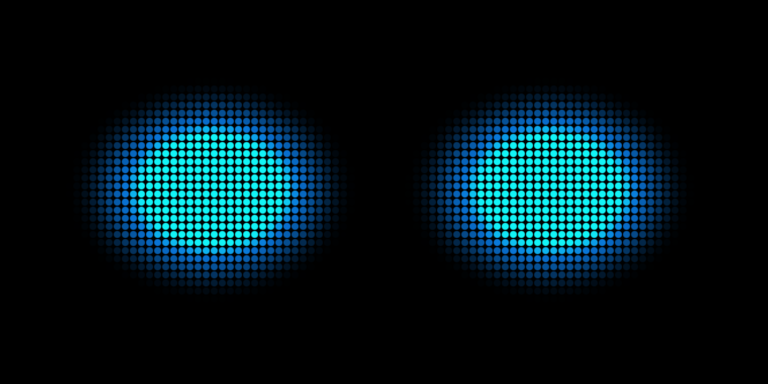
Reproduce this background procedurally as a Shadertoy shader.

```glsl
// Two oval cyan-blue glows shown on a grid of round lamps over black.

// Distance from the centre of an oval glow: 0 in the middle, 1 where it fades out.
float ovalDistance(vec2 p, vec2 centre) {
    return length((p - centre) / vec2(0.385, 0.297));
}

// Cyan core, then a blue ring that fades to black.
vec3 glowColor(float d) {
    vec3 cyan = vec3(0.07, 0.96, 0.97);
    vec3 blue = vec3(0.04, 0.52, 0.97);
    vec3 hue = mix(cyan, blue, smoothstep(0.46, 0.60, d));
    float fade = 1.0 - smoothstep(0.48, 1.0, d);
    return hue * pow(fade, 1.3);
}

void mainImage(out vec4 fragColor, in vec2 fragCoord) {
    // Square cells, 95 across the canvas
    float cellSize = iResolution.x / iResolution.y / 95.0;
    vec2 p = fragCoord / iResolution.y;
    vec2 grid = p / cellSize;

    // Each lamp takes the glow at its own centre
    vec2 lamp = (floor(grid) + 0.5) * cellSize;
    float d = min(ovalDistance(lamp, vec2(0.552, 0.505)),
                  ovalDistance(lamp, vec2(1.432, 0.505)));

    // Soft round lamp, dark in the corners between its neighbours
    float radius = length(fract(grid) - 0.5);
    float disc = 1.0 - smoothstep(0.30, 0.56, radius);

    fragColor = vec4(glowColor(d) * disc, 1.0);
}
```
